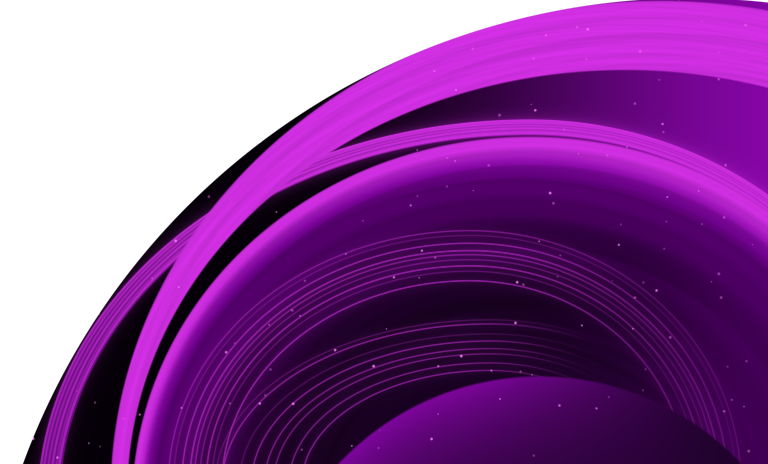
Give the GLSL for this background, as a Shadertoy shader.

```glsl
// A violet disc on white, swept by nested luminous arcs around a dim sphere.
// Every arc is a half-ellipse distance; bundles of thin strands come from
// blending two ellipses, and sparkles from a hashed grid. Unit: canvas width.

const vec3 WHITE  = vec3(1.0);
const vec3 INK    = vec3(0.02, 0.00, 0.03);
const vec3 NIGHT  = vec3(0.09, 0.005, 0.125);
const vec3 PLUM   = vec3(0.19, 0.00, 0.25);
const vec3 PURPLE = vec3(0.32, 0.00, 0.41);
const vec3 VIOLET = vec3(0.49, 0.02, 0.61);
const vec3 ORCHID = vec3(0.80, 0.18, 0.87);
const vec3 SPARK  = vec3(1.00, 0.55, 1.00);

float hash(float n) { return fract(sin(n * 91.34) * 4375.85); }

vec2 hash2(vec2 cell) {
    float n = dot(cell, vec2(17.13, 59.71));
    return vec2(hash(n), hash(n + 3.7));
}

float noise(float x) {
    float f = fract(x);
    return mix(hash(floor(x)), hash(floor(x) + 1.0), f * f * (3.0 - 2.0 * f));
}

// Signed distance estimate; radii hold left, right and upward extents.
float ellipse(vec2 p, vec2 center, vec3 radii) {
    vec2 q = p - center;
    vec2 r = vec2(q.x < 0.0 ? radii.x : radii.y, radii.z);
    float k = length(q / r);
    return k * (k - 1.0) / max(length(q / (r * r)), 1e-4);
}

float inside(float d, float blur) { return smoothstep(blur, -blur, d); }

// Thin lines spread unevenly between an outer and an inner ellipse.
float strands(vec2 p, vec2 center, vec3 outer, vec3 inner, int count, float width, float seed) {
    float glow = 0.0;
    for (int i = 0; i < count; i++) {
        float id = float(i) + seed;
        float t = (float(i) + 0.7 * hash(id)) / float(count);
        float d = abs(ellipse(p, center, mix(outer, inner, t)));
        float core = smoothstep(width, 0.0, d);
        float halo = 0.22 * exp(-d / (width * 2.5));
        glow += (core + halo) * mix(0.35, 1.0, hash(id + 7.3));
    }
    return min(glow, 1.0);
}

// Small scattered points, one at most per grid cell.
float sparkles(vec2 p, float cells, float density) {
    vec2 cell = floor(p * cells);
    vec2 rnd = hash2(cell);
    vec2 spot = (cell + 0.15 + 0.7 * hash2(cell + 31.0)) / cells;
    float size = mix(0.0016, 0.0030, rnd.y);
    return smoothstep(size, 0.0005, length(p - spot)) * step(rnd.x, density) * mix(0.4, 1.0, rnd.y);
}

// Dark hollow inside the main ring, with its two bundles of strands.
vec3 hollow(vec2 p, float depth, float line) {
    vec3 col = mix(PURPLE * 1.1, PLUM, smoothstep(0.0, 0.075, depth));
    col = mix(col, NIGHT, smoothstep(0.07, 0.17, depth) * smoothstep(1.0, 0.65, p.x));
    col *= 0.88 + 0.24 * noise(depth * 110.0);
    col = mix(col, PURPLE, 0.5 * smoothstep(0.8, 1.0, p.x));

    float upper = strands(p, vec2(0.612, -0.026), vec3(0.395, 0.355, 0.332),
                          vec3(0.320, 0.280, 0.262), 9, line, 2.0);
    float lower = strands(p, vec2(0.638, -0.026), vec3(0.365, 0.300, 0.218),
                          vec3(0.240, 0.200, 0.145), 8, line, 23.0);
    col = mix(col, ORCHID * 0.85, upper * mix(0.72, 0.35, smoothstep(0.6, 0.95, p.x)));
    return mix(col, ORCHID * 0.8, lower * 0.7 * smoothstep(0.80, 0.58, p.x));
}

void mainImage(out vec4 fragColor, in vec2 fragCoord) {
    vec2 p = fragCoord / iResolution.x;
    float aa = 0.8 / iResolution.x;
    float line = max(0.0019, 1.2 * aa);

    // Backdrop of the disc, black at the left and violet at the right
    vec3 col = mix(INK, VIOLET * 1.1, smoothstep(0.36, 1.08, p.x));

    // Crossing arc: a faint body split into strands
    vec2 ringCenter = vec2(0.690, -0.052);
    vec3 crossOuter = vec3(0.641, 0.521, 0.500);
    vec3 crossInner = vec3(0.612, 0.503, 0.480);
    float crossBody = inside(ellipse(p, ringCenter, crossOuter), aa)
                    * inside(-ellipse(p, ringCenter, crossInner), aa);
    float crossLines = strands(p, ringCenter, crossOuter, crossInner, 6, line * 1.4, 41.0);
    float crossLight = smoothstep(-0.05, 0.45, p.x);
    col = mix(col, mix(VIOLET, ORCHID, 0.5 * crossLight), crossBody * 0.65);
    col = mix(col, ORCHID, crossLines * mix(0.6, 0.95, crossLight));

    // Main ring, bright outside and fading inward to the hollow
    float ringOuter = ellipse(p, ringCenter, vec3(0.518, 0.515, 0.478));
    float ringInner = ellipse(p, vec2(0.671, -0.052), vec3(0.471, 0.471, 0.423));
    float across = clamp(ringOuter / min(ringOuter - ringInner, -1e-4), 0.0, 1.0);
    vec3 ring = mix(ORCHID, VIOLET, smoothstep(0.15, 0.75, across));
    ring = mix(ring, PURPLE * 1.1, smoothstep(0.6, 1.0, across));
    ring *= 0.93 + 0.12 * noise(ringOuter * 260.0);
    col = mix(col, ring, inside(ringOuter, aa * 1.5));
    col = mix(col, hollow(p, -ringInner, line), inside(ringInner, aa * 2.0));

    // Sphere at the bottom, lit along its upper left rim
    float sphere = length(p - vec2(0.703, -0.245)) - 0.359;
    float rim = exp(min(sphere, 0.0) * 10.0) * smoothstep(0.96, 0.58, p.x);
    col = mix(col, mix(NIGHT * 1.4, VIOLET, rim), inside(sphere, aa * 2.0));

    // Broad outer band with fine streaks along its length
    float bandOuter = ellipse(p, vec2(0.859, -0.039), vec3(0.715, 0.715, 0.642));
    float bandInner = ellipse(p, vec2(0.814, -0.039), vec3(0.648, 0.648, 0.552));
    float streaks = 0.6 * noise(bandOuter * 230.0) + 0.4 * noise(bandInner * 410.0);
    vec3 band = ORCHID * (0.93 + 0.14 * streaks);
    col = mix(col, band, inside(bandOuter, aa * 1.5) * inside(-bandInner, aa * 1.5));

    // Sparkles, then the white surround
    col = mix(col, SPARK, 0.85 * sparkles(p, 19.0, 0.42));
    col = mix(col, SPARK, 0.45 * sparkles(p + 0.37, 27.0, 0.25));
    float disc = length(p - vec2(0.898, -0.318)) - 0.9245;
    fragColor = vec4(mix(WHITE, col, inside(disc, aa)), 1.0);
}
```
